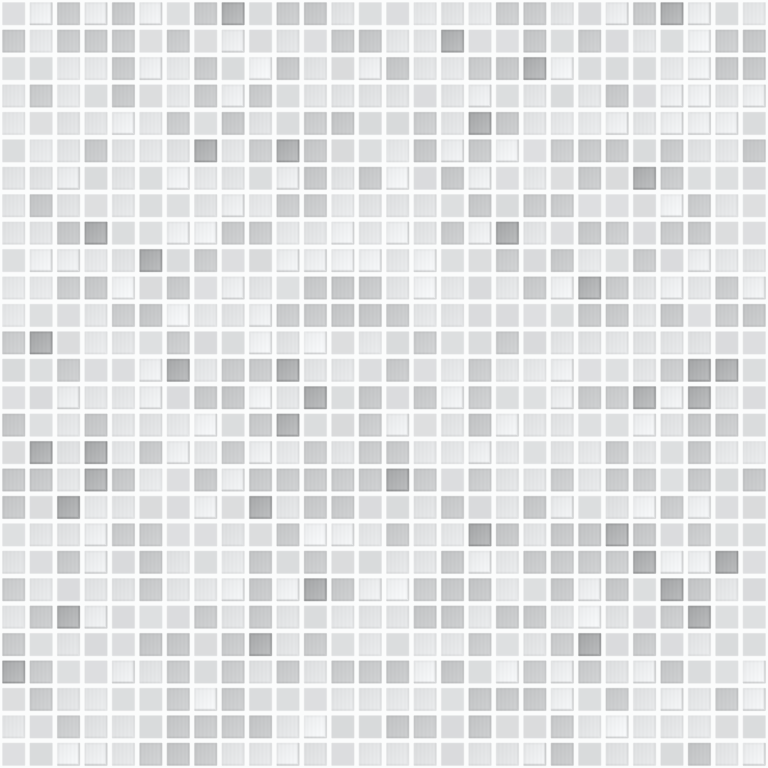
Give the GLSL for this pattern, as a WebGL 1 fragment shader.

```glsl
precision highp float;

uniform vec2 u_resolution;

const float TILES = 28.0;          // tiles across and down
const float HALF_SIZE = 0.415;     // half a tile, in cells
const float CORNER = 0.035;
const float EDGE_SOFTNESS = 0.035;
const float LIP_WIDTH = 0.11;
const float BRUSH_LINES = 7.0;
const float BRUSH_DEPTH = 0.006;
const float TONE_JITTER = 0.025;

const vec3 GROUT = vec3(0.985, 0.988, 0.988);
const vec3 COOL_TINT = vec3(-0.005, 0.001, 0.006);

// Cumulative shares of the finishes, darkest first
const float DARK_SHARE = 0.042;
const float MID_SHARE = 0.34;
const float FLAT_SHARE = 0.60;
const float PALE_SHARE = 0.86;

// Finish: tone, diagonal sheen, lower right lip, upper left rim
const vec4 DARK = vec4(0.70, 0.10, 0.15, 0.06);
const vec4 MID = vec4(0.795, 0.05, 0.055, 0.03);
const vec4 FLAT = vec4(0.865, 0.00, 0.00, 0.00);
const vec4 PALE = vec4(0.895, 0.045, 0.05, 0.01);
const vec4 WHITE = vec4(0.94, 0.06, 0.17, 0.03);

float hash(vec2 p) {
    return fract(sin(dot(p, vec2(127.1, 311.7))) * 43758.5453);
}

float roundedSquare(vec2 p, float halfSize, float radius) {
    vec2 d = abs(p) - halfSize + radius;
    return length(max(d, 0.0)) + min(max(d.x, d.y), 0.0) - radius;
}

vec4 pickFinish(float pick) {
    if (pick < DARK_SHARE) return DARK;
    if (pick < MID_SHARE) return MID;
    if (pick < FLAT_SHARE) return FLAT;
    if (pick < PALE_SHARE) return PALE;
    return WHITE;
}

vec3 tileColor(vec2 p, vec2 cell) {
    vec4 finish = pickFinish(hash(cell + 3.7));
    float tone = finish.x + TONE_JITTER * (hash(cell + 41.3) - 0.5);

    // Sheen brightens towards the lower right
    tone += finish.y * (p.x - p.y) * 0.6;

    // Brushed vertical grain, absent on flat tiles
    float grain = sin(6.2832 * BRUSH_LINES * p.x + 6.2832 * hash(cell + 9.1));
    tone += BRUSH_DEPTH * grain * step(0.001, finish.y);

    // Shaded lip at right and bottom, thin rim at left and top
    float lip = smoothstep(HALF_SIZE - LIP_WIDTH, HALF_SIZE, max(p.x, -p.y));
    float rim = smoothstep(HALF_SIZE - LIP_WIDTH, HALF_SIZE, max(-p.x, p.y));
    tone -= finish.z * lip + finish.w * rim * (1.0 - lip);

    return vec3(tone) + COOL_TINT;
}

void main() {
    vec2 grid = gl_FragCoord.xy / u_resolution * TILES;
    vec2 cell = floor(grid);
    vec2 p = fract(grid) - 0.5;

    float pixel = TILES / min(u_resolution.x, u_resolution.y);
    float soft = max(EDGE_SOFTNESS, 0.7 * pixel);
    float edge = roundedSquare(p, HALF_SIZE, CORNER);
    float cover = 1.0 - smoothstep(-soft, soft, edge);

    gl_FragColor = vec4(mix(GROUT, tileColor(p, cell), cover), 1.0);
}
```
